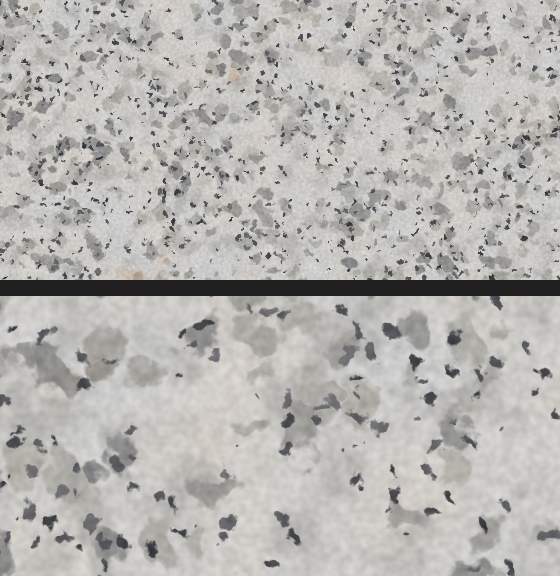
Top: the whole. Bottom: its middle third, enlarged.
A Shadertoy shader for this texture:

```glsl
// Pale speckled granite: mottled off-white feldspar, translucent grey quartz
// grains and small near-black mica flecks. Grains are jittered, warped ellipses
// on a grid; a shared noise field gathers them into loose clusters.

vec2 hash2(vec2 p) {
    vec3 q = fract(p.xyx * vec3(0.1031, 0.1030, 0.0973));
    q += dot(q, q.yzx + 33.33);
    return fract((q.xx + q.yz) * q.zy);
}

float cornerSlope(vec2 corner, vec2 offset) {
    float angle = 6.2832 * hash2(corner).x;
    return dot(vec2(cos(angle), sin(angle)), offset);
}

float gradientNoise(vec2 p) {
    vec2 i = floor(p), f = p - i;
    vec2 u = f * f * f * (f * (f * 6.0 - 15.0) + 10.0);
    vec2 e = vec2(1.0, 0.0);
    return mix(mix(cornerSlope(i, f), cornerSlope(i + e, f - e), u.x),
               mix(cornerSlope(i + e.yx, f - e.yx), cornerSlope(i + 1.0, f - 1.0), u.x), u.y);
}

float fbm(vec2 p) {
    float sum = 0.0, amplitude = 1.0;
    for (int i = 0; i < 4; i++) {
        sum += amplitude * gradientNoise(p);
        p = mat2(1.6, 1.2, -1.2, 1.6) * p + 7.3;
        amplitude *= 0.5;
    }
    return sum;
}

// Returns the coverage (x) and random tone (y) of the nearest grain.
vec2 grains(vec2 p, float scale, float density, float softness) {
    vec2 q = p * scale;
    q += 0.4 * vec2(fbm(q * 1.4), fbm(q * 1.4 + 41.0));
    float depth = -9.0, tone = 0.0;
    for (int y = -1; y <= 1; y++) {
        for (int x = -1; x <= 1; x++) {
            vec2 cell = floor(q) + vec2(x, y);
            vec2 traits = hash2(cell + 57.0);
            vec2 d = q - cell - 0.1 - 0.8 * hash2(cell + 11.0);
            float angle = 6.2832 * traits.y, c = cos(angle), s = sin(angle);
            d = mat2(c, s, -s, c) * d * vec2(1.25, 0.8);
            float radius = 0.55 * sqrt(max(density - traits.x, 0.0));
            float inside = radius > 0.0 ? radius - length(d) : -9.0;
            if (inside > depth) {
                depth = inside;
                tone = hash2(cell + 83.0).x;
            }
        }
    }
    float edge = softness * scale;
    return vec2(smoothstep(-edge, edge, depth), tone);
}

void mainImage(out vec4 fragColor, in vec2 fragCoord) {
    vec2 p = fragCoord / iResolution.y + 3.0;
    float pixel = 1.0 / iResolution.y;
    float cluster = fbm(p * 4.5);
    float mottle = fbm(p * 38.0);

    // Feldspar ground with faint warm areas and greyish veils
    vec3 color = vec3(0.805, 0.797, 0.785) + 0.035 * fbm(p * 15.0);
    color += vec3(0.025, 0.0, -0.025) * gradientNoise(p * 6.0 + 9.0);
    float veil = smoothstep(-0.05, 0.55, fbm(p * 12.0 + 23.0) + 0.3 * cluster);
    color = mix(color, vec3(0.67, 0.665, 0.65), 0.65 * veil);

    // Quartz: broad grey grains, some warm and some cool
    vec2 quartz = grains(p, 17.0, 0.7 + 0.5 * cluster, 0.005);
    vec3 quartzColor = mix(vec3(0.46, 0.465, 0.475), vec3(0.69, 0.68, 0.65), sqrt(quartz.y));
    color = mix(color, quartzColor + 0.06 * mottle, 0.88 * quartz.x);

    // Rare rusty stain
    float rust = smoothstep(0.5, 0.85, fbm(p * 3.5 + 61.0));
    color *= mix(vec3(1.0), vec3(0.98, 0.9, 0.83), rust);

    // Mica: small crisp flecks, denser beside the quartz
    float micaDensity = 0.3 + 0.25 * cluster + 0.1 * quartz.x;
    vec2 mica = grains(p + 5.0, 36.0, micaDensity, max(0.0022, 0.6 * pixel));
    vec3 micaColor = mix(vec3(0.19, 0.2, 0.22), vec3(0.43, 0.43, 0.45), mica.y);
    color = mix(color, micaColor, 0.95 * mica.x);

    // Fine roughness of the cut face
    color += 0.06 * gradientNoise(p * 75.0) + 0.05 * gradientNoise(p * 125.0);
    fragColor = vec4(clamp(color, 0.0, 1.0), 1.0);
}
```
